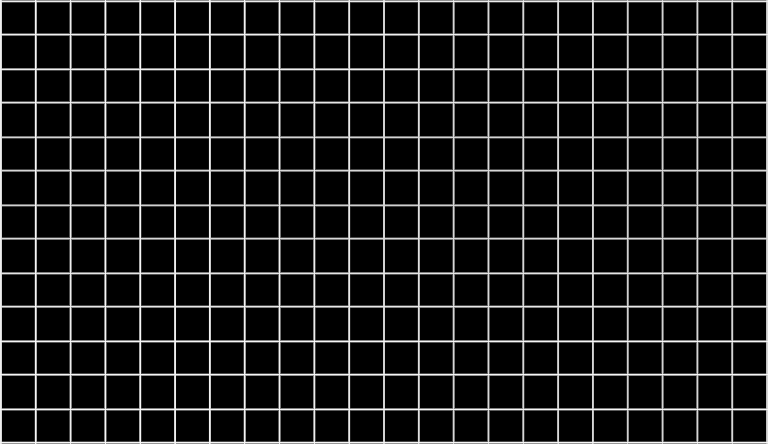
Give the GLSL for this pattern, as a Shadertoy shader.

```glsl
float hash(float n) {
    n = fract(n * 0.1031);
    n *= n + 33.33;
    return fract(n * (n + n));
}

// Coverage of a line, with edges one pixel soft
float lineMask(float dist, float halfWidth, float pixel) {
    return clamp((halfWidth - dist) / pixel + 0.5, 0.0, 1.0);
}

void mainImage(out vec4 fragColor, in vec2 fragCoord) {
    vec2 canvas = vec2(1.0, iResolution.y / iResolution.x);
    vec2 p = fragCoord / iResolution.x;
    float pixel = 1.0 / iResolution.x;
    float halfWidth = 0.00124;

    // Grid of 22 by 13 cells, outer lines flush with the canvas edge
    vec2 period = (canvas - 2.0 * halfWidth) / vec2(22.0, 13.0);
    vec2 index = floor((p - halfWidth) / period + 0.5);
    vec2 center = halfWidth + index * period;

    // Alternate rows sit slightly high and low
    center.y += 0.0005 * (1.0 - 2.0 * mod(index.y, 2.0));
    vec2 dist = abs(p - center);

    // Lines dim softly toward the right and the middle rows
    vec2 uv = p / canvas;
    float columnTone = mix(0.98, 0.86, smoothstep(0.3, 0.65, uv.x));
    float rowTone = 0.97 - 0.13 * exp(-pow((uv.y - 0.58) / 0.2, 2.0));
    columnTone -= 0.05 * hash(index.x + 7.0);
    rowTone -= 0.05 * hash(index.y + 41.0);

    float columns = columnTone * lineMask(dist.x, halfWidth, pixel);
    float rows = rowTone * lineMask(dist.y, halfWidth, pixel);
    fragColor = vec4(vec3(max(columns, rows)), 1.0);
}
```
